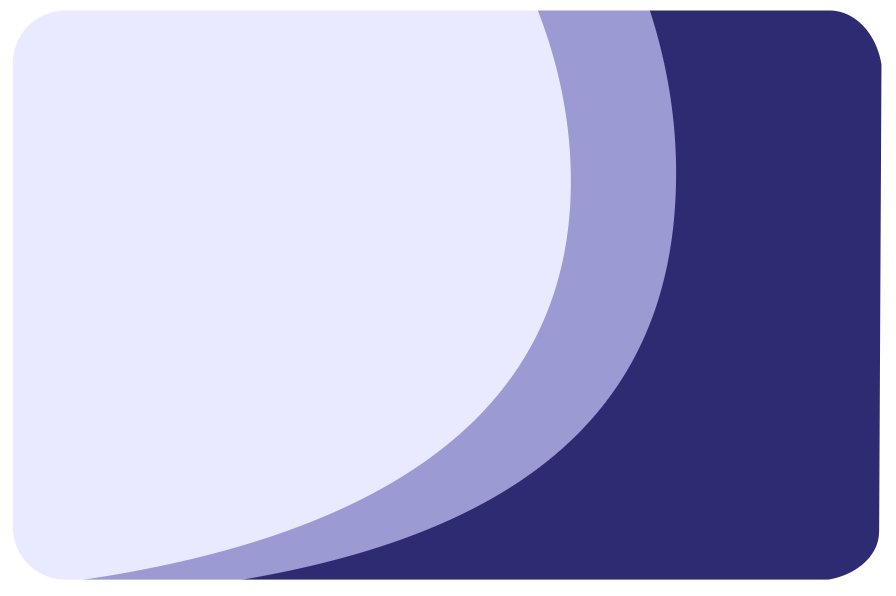
A Shadertoy shader for this background:

```glsl
// A rounded card on white: a pale field, a lavender band and a navy right side.
// Two swooping curves (parabola above, cubic below) split the card;
// straight edges and elliptical corners bound it. Height of the canvas is 1.

const float ASPECT = 512.0 / 340.0;
const vec3 WHITE = vec3(1.0);
const vec3 PALE = vec3(0.914, 0.919, 1.0);
const vec3 LAVENDER = vec3(0.610, 0.604, 0.825);
const vec3 NAVY = vec3(0.178, 0.169, 0.445);

// Coverage of the region where distance is negative
float fill(float dist, float pixel) {
    return clamp(0.5 - dist / pixel, 0.0, 1.0);
}

vec2 cubic(vec2 a, vec2 b, vec2 c, vec2 d, float t) {
    float s = 1.0 - t;
    return s * s * s * a + 3.0 * s * s * t * b + 3.0 * s * t * t * c + t * t * t * d;
}

vec2 cubicSlope(vec2 a, vec2 b, vec2 c, vec2 d, float t) {
    float s = 1.0 - t;
    return 3.0 * (s * s * (b - a) + 2.0 * s * t * (c - b) + t * t * (d - c));
}

// Signed distance to a swoop, negative on its left; "bulge" is its rightmost point
float swoop(vec2 p, vec2 top, vec2 bulge, float pullY, vec2 pull, vec2 foot) {
    if (p.y > bulge.y) {
        float h = (p.y - bulge.y) / (top.y - bulge.y);
        float slope = 2.0 * h * (top.x - bulge.x) / (top.y - bulge.y);
        return (p.x - mix(bulge.x, top.x, h * h)) / length(vec2(1.0, slope));
    }
    // Height falls steadily along the cubic, so bisect for the matching point
    vec2 handle = vec2(bulge.x, pullY);
    float lo = 0.0, hi = 1.0;
    for (int i = 0; i < 18; i++) {
        float mid = 0.5 * (lo + hi);
        if (cubic(bulge, handle, pull, foot, mid).y > p.y) lo = mid;
        else hi = mid;
    }
    vec2 tangent = normalize(cubicSlope(bulge, handle, pull, foot, lo));
    return (p.x - cubic(bulge, handle, pull, foot, lo).x) * abs(tangent.y);
}

// Approximate distance to a quarter ellipse; signs of radii choose the quadrant
float corner(vec2 p, vec2 centre, vec2 radii) {
    vec2 q = (p - centre) / radii;
    if (min(q.x, q.y) <= 0.0) return -1.0;
    float k = length(q);
    return k * (k - 1.0) / length(q / radii);
}

float card(vec2 p) {
    float rightEdge = 1.477 + 0.005 * p.y;
    float d = max(max(0.0216 - p.x, p.x - rightEdge),
                  max(0.0275 - p.y, p.y - 0.9824));
    d = max(d, corner(p, vec2(0.1098, 0.8942), vec2(-0.0882, 0.0882)));
    d = max(d, corner(p, vec2(0.1098, 0.1157), vec2(-0.0882, -0.0882)));
    d = max(d, corner(p, vec2(1.3941, 0.8687), vec2(0.0892, 0.1137)));
    return max(d, corner(p, vec2(1.3676, 0.1078), vec2(0.1098, -0.0824)));
}

void mainImage(out vec4 fragColor, in vec2 fragCoord) {
    vec2 p = fragCoord / iResolution.xy * vec2(ASPECT, 1.0);
    float pixel = 1.0 / iResolution.y;

    float inner = swoop(p, vec2(0.9039, 0.9824), vec2(0.9594, 0.6961),
                        0.3137, vec2(0.6549, 0.1039), vec2(0.1412, 0.0275));
    float outer = swoop(p, vec2(1.0922, 0.9824), vec2(1.1363, 0.7098),
                        0.3078, vec2(0.8686, 0.1059), vec2(0.4078, 0.0275));

    // Layers from right to left, then the card outline
    vec3 color = mix(NAVY, LAVENDER, fill(outer, pixel));
    color = mix(color, PALE, fill(inner, pixel));
    color = mix(WHITE, color, fill(card(p), pixel));
    fragColor = vec4(color, 1.0);
}
```
